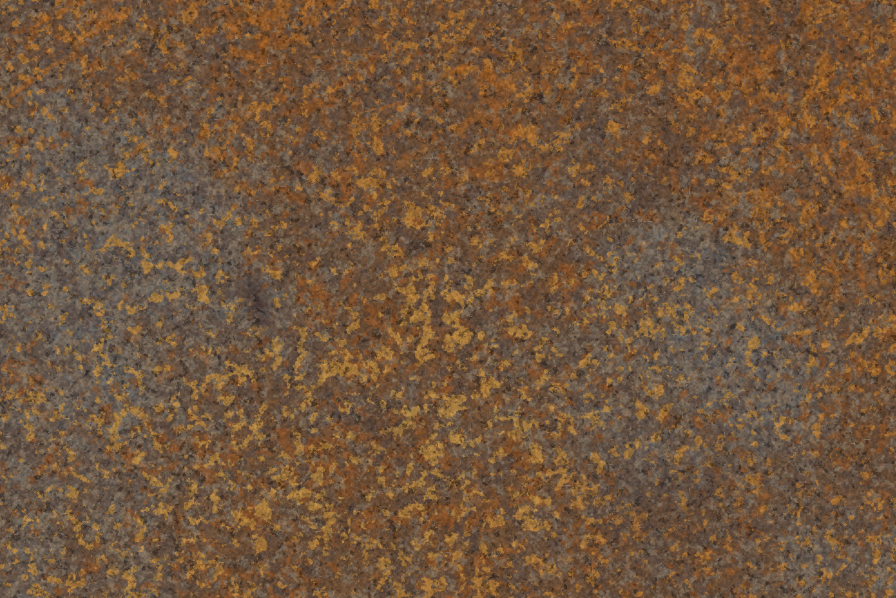
Write a Shadertoy shader that draws this texture.

```glsl
// Weathered rusty steel: brown plate with cool grey-blue zones, orange rust,
// ochre flecks, diagonal scratches and dark pits. Layers of rotated value
// noise are thresholded into flecks, and soft blobs set where each layer lies.

float hash(vec2 p) {
    vec3 q = fract(p.xyx * 0.1031);
    q += dot(q, q.yzx + 33.33);
    return fract((q.x + q.y) * q.z);
}

float noise(vec2 p) {
    vec2 cell = floor(p), f = fract(p);
    f = f * f * (3.0 - 2.0 * f);
    return mix(mix(hash(cell), hash(cell + vec2(1, 0)), f.x),
               mix(hash(cell + vec2(0, 1)), hash(cell + vec2(1, 1)), f.x), f.y);
}

// Four rotated octaves, normalised to 0..1
float fbm(vec2 p) {
    float sum = 0.0, amp = 0.47;
    p = mat2(0.8, 0.6, -0.6, 0.8) * p;
    for (int i = 0; i < 4; i++) {
        sum += amp * noise(p);
        p = mat2(1.6, 1.2, -1.2, 1.6) * p + 17.3;
        amp *= 0.58;
    }
    return sum;
}

// Soft elliptical zone
float blob(vec2 p, vec2 centre, vec2 radius) {
    vec2 d = (p - centre) / radius;
    return exp(-dot(d, d));
}

void mainImage(out vec4 fragColor, in vec2 fragCoord) {
    vec2 uv = fragCoord / iResolution.xy;
    vec2 p = fragCoord / iResolution.y;
    vec2 wobble = vec2(fbm(p * 5.0), fbm(p * 5.0 + 40.0)) - 0.5;
    vec2 q = p + 0.25 * wobble;

    // Zones of the plate
    float cool = blob(q, vec2(0.22, 0.58), vec2(0.24, 0.30))
               + 0.6 * blob(q, vec2(0.05, 0.25), vec2(0.25, 0.30))
               + blob(q, vec2(1.18, 0.42), vec2(0.27, 0.22))
               + 0.7 * blob(q, vec2(1.42, 0.04), vec2(0.16, 0.12));
    cool = clamp(cool + 1.2 * (fbm(p * 12.0 + 5.0) - 0.5), 0.0, 1.0);
    float gold = blob(q, vec2(0.72, 0.30), vec2(0.36, 0.34))
               + 0.5 * blob(q, vec2(0.25, 0.15), vec2(0.35, 0.25));
    float corner = blob(q, vec2(1.40, 0.80), vec2(0.18, 0.22));
    float top = smoothstep(0.55, 1.0, q.y) * smoothstep(0.02, 0.4, q.x);
    float warm = clamp(0.3 + 0.4 * top + 0.3 * gold + 0.4 * corner
               + 0.4 * smoothstep(0.9, 1.0, uv.x) - 0.5 * cool, 0.0, 1.0);

    // Plate drifting from rusty brown to violet-grey
    vec3 color = mix(vec3(0.385, 0.285, 0.205), vec3(0.36, 0.32, 0.295), cool);
    color = mix(color, vec3(0.41, 0.272, 0.168), 0.6 * warm);
    float shade = fbm(p * 55.0 + 70.0);
    color = mix(color, vec3(0.325, 0.265, 0.24), 0.6 * smoothstep(0.46, 0.66, shade));

    // Orange rust bloom
    float bloom = fbm(p * 68.0 + 11.0) + 0.35 * (fbm(p * 12.0 + 23.0) - 0.5);
    float rust = smoothstep(0.54, 0.78, bloom + 0.12 * warm);
    color = mix(color, vec3(0.51, 0.30, 0.14), 0.75 * rust);

    // Pale grey-green dust and faint blue stains
    float dust = fbm(p * 100.0 + 31.0);
    color = mix(color, vec3(0.47, 0.42, 0.355),
                0.65 * smoothstep(0.49, 0.70, dust + 0.10 * cool - 0.05 * warm));
    float blue = fbm(p * 75.0 + 90.0);
    color = mix(color, vec3(0.33, 0.355, 0.38), 0.45 * cool * smoothstep(0.54, 0.70, blue));

    // Small ragged ochre flecks, densest in the lower middle
    float fleck = fbm((p + 0.012 * wobble) * 78.0 + 57.0)
                + 0.2 * (fbm(p * 20.0 + 33.0) - 0.5);
    float ochre = smoothstep(0.59, 0.72, fleck + 0.055 * gold + 0.02 * warm - 0.01 * cool);
    vec3 ochreColor = mix(vec3(0.61, 0.38, 0.15), vec3(0.65, 0.50, 0.25),
                          clamp(0.2 + 0.6 * gold + 0.4 * cool, 0.0, 1.0));
    color = mix(color, ochreColor, 0.85 * ochre);

    // Larger orange blotches at the upper right
    float blotch = fbm(p * vec2(46.0, 36.0) + 3.0);
    color = mix(color, vec3(0.64, 0.38, 0.12),
                0.8 * corner * smoothstep(0.55, 0.68, blotch));

    // Broken diagonal scratches near the top
    vec2 along = mat2(0.83, -0.56, 0.56, 0.83) * (p + 0.05 * wobble);
    float ridge = abs(noise(along * vec2(2.2, 11.0) + 8.0) - 0.5);
    float broken = smoothstep(0.42, 0.62, fbm(p * 50.0 + 64.0));
    float scratch = (1.0 - smoothstep(0.01, 0.06, ridge)) * broken;
    scratch *= smoothstep(0.62, 0.85, p.y) * (1.0 - smoothstep(0.75, 1.05, p.x));
    color = mix(color, vec3(0.60, 0.35, 0.13), 0.7 * scratch);

    // Dark smudge left of the middle, fainter ones elsewhere
    vec2 s = p + 0.06 * wobble;
    float smudge = blob(s + vec2(0.15 * (s.y - 0.5), 0.0), vec2(0.425, 0.49), vec2(0.016, 0.065))
                 + 0.35 * blob(q, vec2(1.12, 0.70), vec2(0.05, 0.06))
                 + 0.3 * blob(q, vec2(1.12, 0.17), vec2(0.12, 0.10))
                 + 0.3 * blob(q, vec2(0.60, 0.29), vec2(0.05, 0.05));
    color = mix(color, vec3(0.24, 0.19, 0.19), 0.65 * min(smudge, 1.0));

    // Pits, fine grain and rare bright specks
    float pit = smoothstep(0.58, 0.80, fbm(p * 125.0 + 13.0));
    color *= 1.0 - 0.35 * pit;
    float grain = 0.5 * noise(p * 185.0) + 0.5 * noise(p * 330.0 + 7.0) - 0.5;
    color *= 1.05 + 0.52 * grain;
    float speck = smoothstep(0.94, 0.99, noise(p * 170.0 + 200.0));
    color = mix(color, vec3(0.62, 0.60, 0.55), 0.45 * speck);

    fragColor = vec4(clamp(color, 0.0, 1.0), 1.0);
}
```
